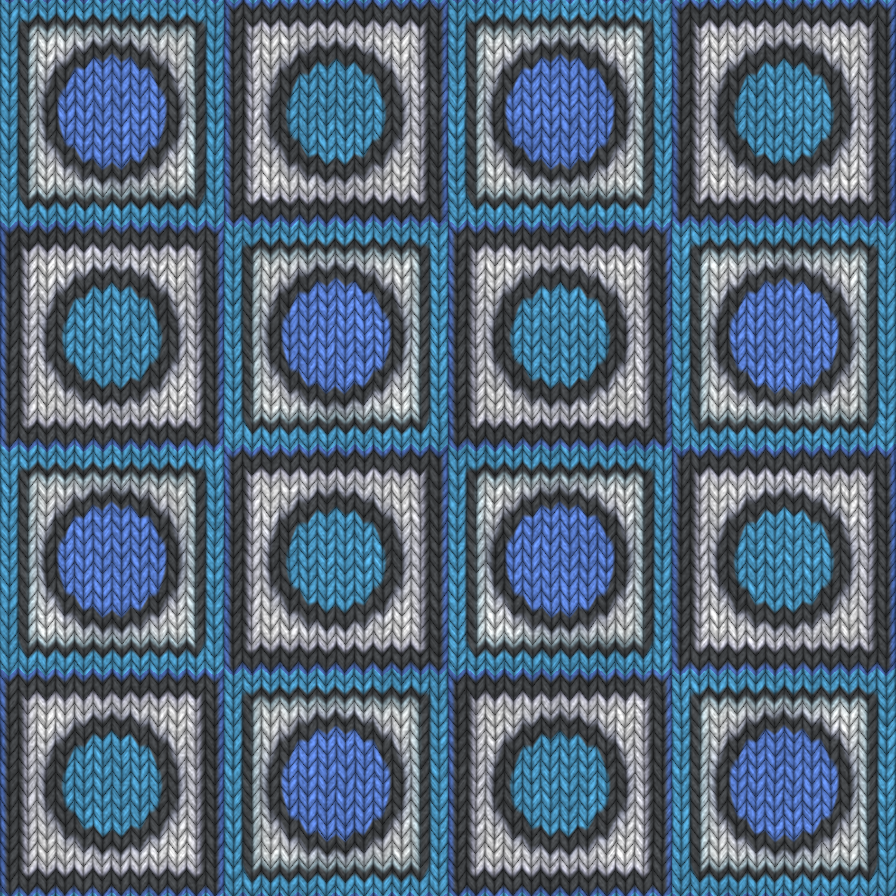
This pattern is drawn by a Shadertoy shader. Its source:

```glsl
// Knitted checkerboard of 4 by 4 patches, each a framed disc inside a dark ring.
// Distance functions pick the wool colour; a slanted, folded grid shapes the
// V stitches, and noise stretched along each leg adds strands and wear.

float hash(vec2 p) {
    p = fract(p * vec2(0.1031, 0.1137));
    p += dot(p, p.yx + 33.33);
    return fract((p.x + p.y) * p.x * 17.0);
}

float noise(vec2 p) {
    vec2 i = floor(p), f = fract(p);
    f = f * f * (3.0 - 2.0 * f);
    return mix(mix(hash(i), hash(i + vec2(1, 0)), f.x),
               mix(hash(i + vec2(0, 1)), hash(i + vec2(1, 1)), f.x), f.y);
}

float roundBox(vec2 p, float halfSize, float radius) {
    vec2 q = abs(p) - halfSize + radius;
    return length(max(q, 0.0)) + min(max(q.x, q.y), 0.0) - radius;
}

float step2(float edge, float blur, float x) {
    return smoothstep(edge - blur, edge + blur, x);
}

vec3 woolColour(vec2 uv) {
    const vec3 cyan = vec3(0.30, 0.60, 0.77);
    const vec3 violet = vec3(0.37, 0.52, 0.86);
    const vec3 dark = vec3(0.27, 0.28, 0.29);
    const vec3 cream = vec3(0.91, 0.91, 0.90);

    vec2 tile = floor(uv * 4.0);
    vec2 p = fract(uv * 4.0) - 0.5;
    bool framed = mod(tile.x + tile.y, 2.0) > 0.5;

    float inset = -roundBox(p, 0.5, framed ? 0.14 : 0.03);
    float r = length(p);
    float discRadius = framed ? 0.242 : 0.22;
    float ringRadius = framed ? 0.310 : 0.302;

    // Cream field, shaded towards the ring and the frame
    float frameEnd = framed ? 0.125 : 0.105;
    vec3 col = mix(cream, vec3(0.50, 0.52, 0.62),
                   0.85 * exp(-max(r - ringRadius, 0.0) * 28.0));
    vec3 frameTint = framed ? vec3(0.50, 0.64, 0.70) : vec3(0.55, 0.55, 0.66);
    col = mix(col, frameTint, 0.85 * exp(-max(inset - frameEnd, 0.0) * 30.0));

    // Frame: dark line inside a coloured outer band
    col = mix(dark, col, step2(frameEnd, 0.014, inset));
    col = framed ? mix(cyan, col, step2(0.080, 0.012, inset))
                 : mix(violet * 0.8, col, step2(0.024, 0.012, inset));

    // Ring and disc
    col = mix(dark, col, step2(ringRadius, 0.016, r));
    return mix(framed ? violet : cyan, col, step2(discRadius, 0.010, r));
}

void mainImage(out vec4 fragColor, in vec2 fragCoord) {
    vec2 uv = fragCoord / iResolution.y;

    // Stitch grid: 48 columns by 64 rows, each column folded into two legs
    vec2 g = uv * vec2(48.0, 64.0);
    g.x += 0.10 * (noise(g * 0.45) - 0.5);
    g.y += 0.24 * (noise(g * 0.38 + 40.0) - 0.5);
    float side = abs(fract(g.x) - 0.5) * 2.0;
    float slanted = g.y - 0.85 * side;
    float v = fract(slanted) - 0.5;
    vec2 leg = vec2(floor(g.x * 2.0), floor(slanted));

    // Colour edges follow the slant of the legs
    vec3 col = woolColour(uv - vec2(0.0, 0.6 * (side - 0.5) / 64.0));

    // Rounded yarn with grooves between legs and rows
    float groove = smoothstep(-0.05, 0.36, side) * smoothstep(1.05, 0.66, side);
    float yarn = (1.0 - 4.0 * v * v) * groove;
    float shade = 0.36 + 0.68 * sqrt(max(yarn, 0.0)) + 0.16 * v;

    // Strands along the leg, fuzz, and uneven dye
    float strand = noise(vec2(side * 2.0, v * 7.0) + leg * 13.0);
    float fuzz = noise(uv * 420.0);
    shade *= 1.0 + 0.24 * (strand - 0.5) + 0.22 * (fuzz - 0.5);
    shade *= 0.95 + 0.10 * hash(leg + 7.0);
    shade *= 0.95 + 0.10 * noise(uv * 18.0);

    fragColor = vec4(clamp(col * shade, 0.0, 1.0), 1.0);
}
```
